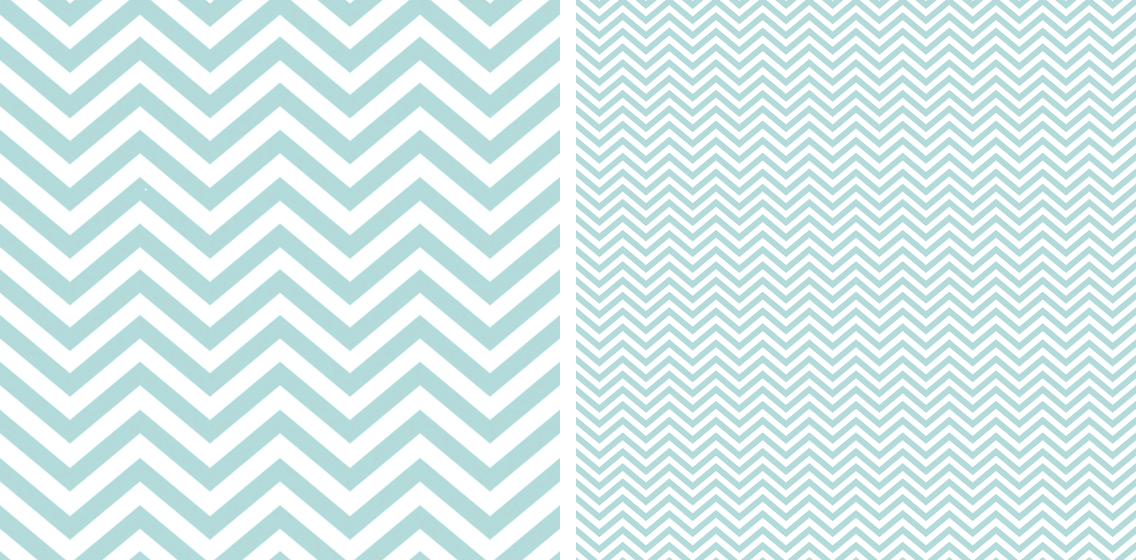
Left: one tile. Right: repeated 3 by 3.
Write a WebGL 2 fragment shader that draws this pattern.

```glsl
#version 300 es
precision highp float;

uniform vec2 u_resolution;
out vec4 fragColor;

const float TAU = 6.2831853;

// Layout, in units of the canvas
const float PEAKS = 4.0;             // zigzags across
const float ROWS = 12.0;             // stripes up
const float AMPLITUDE = 0.1042;      // drop from peak to valley
const float HALF_STRIPE = 0.25;      // in row heights
const float ROW_PHASE = 0.036;       // in row heights
const vec2 DRIFT = vec2(0.02, 0.025); // slow and fast row wobble, in row heights

// Finish
const float EDGE_SOFTNESS = 0.0009;
const float HALO_WIDTH = 0.004;
const vec2 GRAIN_CELLS = vec2(96.0, 192.0);
const vec2 SPECK_CENTER = vec2(0.2604, 0.6615);
const float SPECK_RADIUS = 0.0016;

const vec3 WHITE = vec3(1.0);
const vec3 HALO = vec3(0.95, 0.99, 0.99);
const vec3 AQUA = vec3(0.70, 0.86, 0.86);
const vec3 DULL_AQUA = vec3(0.72, 0.84, 0.84);

// Unit gradient of a lattice point, wrapped to the period
vec2 latticeGradient(vec2 cell, vec2 period) {
    vec3 p = fract(mod(cell, period).xyx * vec3(0.1031, 0.1030, 0.0973));
    p += dot(p, p.yzx + 33.33);
    float angle = TAU * fract((p.x + p.y) * p.z);
    return vec2(cos(angle), sin(angle));
}

float gradientNoise(vec2 p, vec2 period) {
    vec2 cell = floor(p);
    vec2 f = p - cell;
    vec2 blend = f * f * f * (f * (f * 6.0 - 15.0) + 10.0);
    vec2 e = vec2(1.0, 0.0);
    float a = dot(latticeGradient(cell, period), f);
    float b = dot(latticeGradient(cell + e.xy, period), f - e.xy);
    float c = dot(latticeGradient(cell + e.yx, period), f - e.yx);
    float d = dot(latticeGradient(cell + e.xx, period), f - e.xx);
    return mix(mix(a, b, blend.x), mix(c, d, blend.x), blend.y);
}

// Small downward shift of each row, periodic over all rows
float rowDrift(float row) {
    float turn = TAU / ROWS;
    return DRIFT.x * cos(turn * row) + DRIFT.y * cos(2.0 * turn * (row - 1.3));
}

// Signed distance to the stripes, negative inside
float chevronDistance(float height) {
    float v = height * ROWS + ROW_PHASE;
    float row = floor(v + 0.5);
    float offset = abs(v - row + rowDrift(row)) - HALF_STRIPE;
    float slope = 2.0 * AMPLITUDE * PEAKS;
    return offset / ROWS * inversesqrt(1.0 + slope * slope);
}

void main() {
    vec2 uv = gl_FragCoord.xy / u_resolution;
    float edge = max(EDGE_SOFTNESS, 0.7 / min(u_resolution.x, u_resolution.y));

    // Straighten the zigzag: 0 at peaks, 1 at valleys
    float fold = 2.0 * abs(fract(uv.x * PEAKS + 0.5) - 0.5);
    float height = uv.y + AMPLITUDE * fold;
    float dist = chevronDistance(height);

    // Faint grain running along the stripes
    float grain = gradientNoise(vec2(uv.x, height) * GRAIN_CELLS, GRAIN_CELLS);
    vec3 stripe = mix(AQUA, DULL_AQUA, smoothstep(0.05, 0.3, grain));

    // Pale tint beside the stripes
    vec3 ground = mix(HALO, WHITE, smoothstep(0.0, HALO_WIDTH, dist));
    vec3 color = mix(stripe, ground, smoothstep(-edge, edge, dist));

    // One tiny bare speck
    float speck = length(uv - SPECK_CENTER) - SPECK_RADIUS;
    color = mix(WHITE, color, smoothstep(-edge, edge, speck));

    fragColor = vec4(color, 1.0);
}
```
